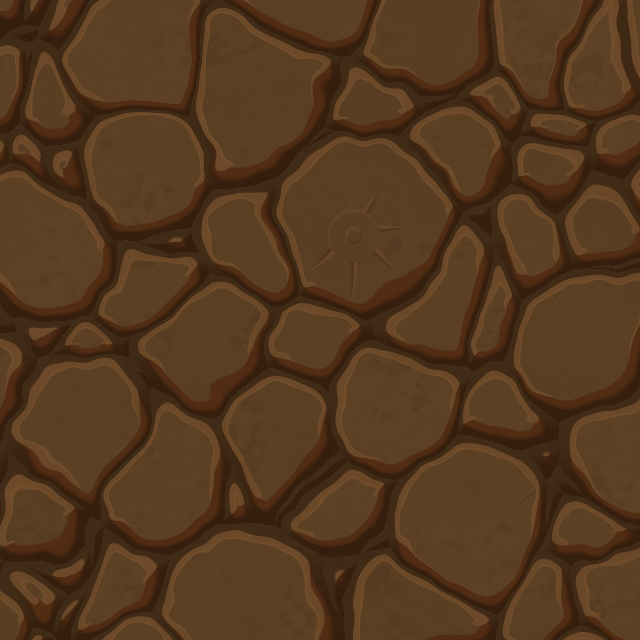
A WebGL 1 fragment shader for this texture:

```glsl
precision highp float;
// Painted brown flagstones with bevelled rims, dark joints and one carved sun boss.
uniform vec2 u_resolution;

const float GRID = 10.0;
const vec2 BOSS = vec2(0.553, 0.632);

float hash(vec2 p) {
  vec3 q = fract(vec3(p.xyx) * 0.1031);
  q += dot(q, q.yzx + 33.33);
  return fract((q.x + q.y) * q.z);
}

float noise(vec2 p) {
  vec2 i = floor(p), f = fract(p);
  f = f * f * (3.0 - 2.0 * f);
  return mix(mix(hash(i), hash(i + vec2(1, 0)), f.x),
             mix(hash(i + vec2(0, 1)), hash(i + vec2(1, 1)), f.x), f.y);
}

float fbm(vec2 p) {
  float sum = 0.0, amp = 0.5;
  for (int i = 0; i < 4; i++) {
    sum += amp * noise(p);
    p = mat2(1.6, 1.2, -1.2, 1.6) * p + 7.3;
    amp *= 0.5;
  }
  return sum;
}

// Stone centre (xy) and weight (z); heavier stones swallow their neighbours.
vec3 stone(vec2 id) {
  if (id == floor(BOSS * GRID)) return vec3(BOSS * GRID, 2.9);
  vec2 jitter = vec2(hash(id + 11.7), hash(id + 47.2));
  float size = hash(id + 83.1);
  return vec3(id + 0.1 + 0.8 * jitter, 2.3 * size * size);
}

float band(float x, float a, float b, float soft) {
  return smoothstep(a - soft, a + soft, x) * (1.0 - smoothstep(b - soft, b + soft, x));
}

// Tapered groove along +x: positive on its lit side, negative on its dark side.
float groove(vec2 q, float start, float end, float width, float soft) {
  float w = width * clamp((end - q.x) / (end - start), 0.0, 1.0);
  float along = smoothstep(start - soft, start + soft, q.x) * step(q.x, end);
  float lit = band(q.y, 0.0, w, soft), dark = band(q.y, -w, 0.0, soft);
  return along * (lit - dark);
}

vec2 turn(vec2 q, float a) {
  return vec2(cos(a) * q.x + sin(a) * q.y, cos(a) * q.y - sin(a) * q.x);
}

// Disc with a small knob and five tapering rays.
float sunBoss(vec2 q, float soft) {
  float r = length(q), relief = 0.0;
  float side = dot(q / max(r, 0.0001), vec2(-0.5, 0.87));
  relief += band(r, 0.037, 0.041, soft) * (0.35 + 0.5 * side);
  relief += band(r, 0.009, 0.014, soft) * (0.1 + 1.2 * side);
  for (int i = 0; i < 5; i++) {
    float k = float(i);
    vec2 ray = turn(q, k * 0.9 - 2.5);
    ray.y += 0.002 * sin(ray.x * 60.0 + k);
    relief += groove(ray, 0.041, 0.085 + 0.05 * hash(vec2(k, 5.0)), 0.006, soft);
  }
  return relief;
}

void main() {
  vec2 uv = gl_FragCoord.xy / u_resolution.y;
  float soft = max(0.0013, 0.8 / u_resolution.y);

  // Warp the plane so that joints bend and wobble.
  vec2 bend = vec2(noise(uv * 9.0), noise(uv * 9.0 + 31.0)) - 0.5;
  vec2 wobble = vec2(noise(uv * 30.0 + 5.0), noise(uv * 30.0 + 71.0)) - 0.5;
  vec2 p = uv * GRID + 0.55 * bend + 0.12 * wobble;
  vec2 cell = floor(p);

  // Owning stone in a weighted Voronoi diagram.
  float nearest = 100.0;
  vec2 owner = cell;
  for (int y = -3; y <= 3; y++) for (int x = -3; x <= 3; x++) {
    vec2 id = cell + vec2(x, y);
    vec3 s = stone(id);
    float power = dot(s.xy - p, s.xy - p) - s.z;
    if (power < nearest) { nearest = power; owner = id; }
  }
  vec3 own = stone(owner);

  // Smooth minimum of the edge distances rounds corners and blends normals.
  float sum = 0.0;
  vec2 outward = vec2(0.0);
  for (int y = -3; y <= 3; y++) for (int x = -3; x <= 3; x++) {
    vec2 id = cell + vec2(x, y);
    if (id == owner) continue;
    vec3 s = stone(id);
    vec2 across = s.xy - own.xy;
    float len = max(length(across), 0.05);
    float d = (dot(s.xy - p, s.xy - p) - s.z - nearest) / (2.0 * len);
    float w = exp(-d / 0.08);
    sum += w;
    outward += w * across / len;
  }
  float edge = -0.08 * log(max(sum, 1e-9)) / GRID;
  float shade = dot(outward / max(length(outward), 1e-9), vec2(0.42, -0.91));
  float stroke = noise(uv * 22.0 + 3.0);
  float t = edge - 0.0045 - 0.003 * stroke;

  // Mottled stone face.
  float mottle = fbm(uv * 13.0), grain = fbm(uv * vec2(60.0, 75.0) + 9.0);
  vec3 color = vec3(0.36, 0.25, 0.14) * (0.98 + 0.04 * hash(owner + 3.0));
  color *= 1.0 + 0.10 * (mottle - 0.47) + 0.05 * (grain - 0.47);
  color *= 1.0 - 0.10 * smoothstep(0.5, 0.72, mottle) * smoothstep(0.4, 0.62, grain);

  // Carved boss and occasional cracks.
  float relief = sunBoss(uv - BOSS, soft);
  if (hash(owner + 61.0) > 0.6 && own.z < 2.8) {
    vec2 q = turn((p - own.xy) / GRID, 6.28 * hash(owner + 29.0));
    q.y += 0.006 * sin(q.x * 45.0);
    relief += 0.6 * groove(vec2(0.13 - q.x, q.y), 0.0, 0.1, 0.005, soft);
  }
  color = mix(color, vec3(0.43, 0.29, 0.16), 0.7 * clamp(relief, 0.0, 1.0));
  color = mix(color, vec3(0.29, 0.18, 0.09), 0.6 * clamp(-relief, 0.0, 1.0));

  // Lit rim above and to the left, red-brown bevel below.
  float bevel = 0.013 * smoothstep(-0.15, 0.6, shade) * (0.75 + 0.5 * stroke);
  float rim = 0.010 * (1.0 - smoothstep(0.15, 0.75, shade)) * (0.7 + 0.6 * noise(uv * 35.0));
  float lit = band(t, bevel, bevel + rim, soft) * smoothstep(0.0, 0.003, rim);
  color = mix(color, vec3(0.43, 0.29, 0.16), lit * (0.7 + 0.3 * stroke));
  float crest = band(t, bevel + rim - 0.002, bevel + rim, soft) * smoothstep(0.003, 0.008, rim);
  color += 0.035 * crest * vec3(1.0, 0.75, 0.45);
  vec3 red = mix(vec3(0.26, 0.14, 0.06), vec3(0.32, 0.175, 0.08), smoothstep(0.0, 0.006, t));
  color = mix(color, red, 1.0 - smoothstep(bevel - soft, bevel + soft, t));

  // Joint: near-black brown under the bevel, olive brown beside the lit rim.
  vec3 joint = mix(vec3(0.25, 0.17, 0.09), vec3(0.21, 0.12, 0.05), smoothstep(-0.2, 0.5, shade));
  joint *= 0.95 + 0.1 * grain;
  color = mix(joint, color, smoothstep(-soft, soft, t));
  gl_FragColor = vec4(color, 1.0);
}
```
